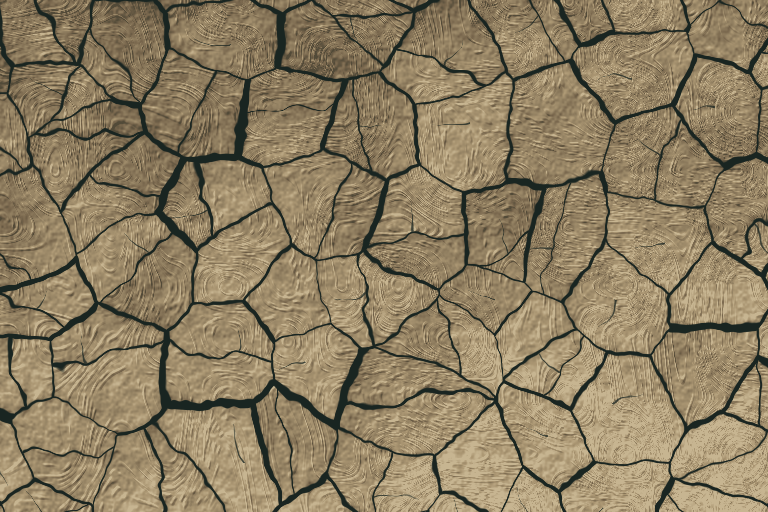
This texture is drawn by a Shadertoy shader. Its source:

```glsl
// Sun-baked mud: a warped Voronoi net of dark cracks of varying width,
// with plates split again by thinner cracks and tapering hairlines.
// The plates carry lit relief, oblong chips, grain and a broad tone gradient.

const float PLATES_PER_HEIGHT = 6.0;
const vec2 LIGHT_DIR = vec2(-0.55, 0.83);

const vec3 CRACK = vec3(0.10, 0.145, 0.13);
const vec3 UMBER = vec3(0.32, 0.29, 0.22);
const vec3 BROWN = vec3(0.47, 0.40, 0.30);
const vec3 CLAY  = vec3(0.57, 0.50, 0.38);
const vec3 SAND  = vec3(0.67, 0.59, 0.45);
const vec3 PALE  = vec3(0.78, 0.71, 0.57);

struct Plate {
    vec2 id;
    vec2 fromSeed;
    float gap;      // distance to the nearest crack's side, in plates
};

float hash(vec2 p) {
    vec3 q = fract(p.xyx * vec3(0.1031, 0.1030, 0.0973));
    q += dot(q, q.yzx + 33.33);
    return fract((q.x + q.y) * q.z);
}

vec2 hash2(vec2 p) {
    return vec2(hash(p + 17.3), hash(p + 71.9));
}

float noise(vec2 p) {
    vec2 i = floor(p), f = fract(p);
    f = f * f * (3.0 - 2.0 * f);
    float low = mix(hash(i), hash(i + vec2(1, 0)), f.x);
    float high = mix(hash(i + vec2(0, 1)), hash(i + vec2(1, 1)), f.x);
    return mix(low, high, f.y);
}

vec2 noise2(vec2 p) {
    return vec2(noise(p), noise(p + 43.7)) - 0.5;
}

vec2 rotate(vec2 p, float angle) {
    float c = cos(angle), s = sin(angle);
    return vec2(c * p.x - s * p.y, s * p.x + c * p.y);
}

vec2 seed(vec2 cell) {
    return cell + 0.5 + 0.86 * (hash2(cell) - 0.5);
}

// Nearest plate and the gap to its border; every border has its own width
Plate findPlate(vec2 p, float widen) {
    Plate plate = Plate(vec2(0), vec2(0), 9.0);
    float best = 9.0;
    for (int y = -1; y <= 1; y++)
    for (int x = -1; x <= 1; x++) {
        vec2 cell = floor(p) + vec2(x, y);
        vec2 offset = p - seed(cell);
        if (dot(offset, offset) < best) {
            best = dot(offset, offset);
            plate.id = cell;
            plate.fromSeed = offset;
        }
    }
    for (int y = -2; y <= 2; y++)
    for (int x = -2; x <= 2; x++) {
        if (x == 0 && y == 0) continue;
        vec2 cell = plate.id + vec2(x, y);
        vec2 offset = p - seed(cell);
        float border = dot(0.5 * (plate.fromSeed + offset), normalize(offset - plate.fromSeed));
        float h = hash(plate.id + cell + 5.0);
        plate.gap = min(plate.gap, border - widen * mix(0.009, 0.036, h * h));
    }
    return plate;
}

// Bumps, oblong chips and fine grain
float relief(vec2 p, float angle) {
    vec2 chip = rotate(p, angle + 2.0 * noise(p * 9.0));
    float chips = smoothstep(0.55, 0.9, noise(chip * vec2(38.0, 105.0)));
    return 0.8 * noise(p * 24.0) + 0.6 * noise(p * 62.0) + 0.45 * noise(p * 150.0) + 0.6 * chips;
}

vec3 mudColor(float tone) {
    float t = clamp(tone, 0.0, 1.0) * 4.0;
    vec3 c = mix(UMBER, BROWN, clamp(t, 0.0, 1.0));
    c = mix(c, CLAY, clamp(t - 1.0, 0.0, 1.0));
    c = mix(c, SAND, clamp(t - 2.0, 0.0, 1.0));
    return mix(c, PALE, clamp(t - 3.0, 0.0, 1.0));
}

void mainImage(out vec4 fragColor, in vec2 fragCoord) {
    vec2 uv = fragCoord / iResolution.y;
    float pixel = PLATES_PER_HEIGHT / iResolution.y;

    // Gentle bends plus a ragged edge
    vec2 bent = uv + 0.075 * noise2(uv * 4.5) + 0.012 * noise2(uv * 24.0) + 0.005 * noise2(uv * 75.0);
    float widen = 0.65 + 0.8 * noise(uv * 5.0 + 9.0);
    Plate plate = findPlate(bent * PLATES_PER_HEIGHT + 20.0, widen);

    // Second generation: a split across the plate, a hairline off one side
    vec2 across = rotate(plate.fromSeed, 6.2832 * hash(plate.id + 3.1));
    across += 0.16 * noise2(plate.fromSeed * 4.0 + plate.id * 7.0);
    float isSplit = step(hash(plate.id + 8.7), 0.62);
    float split = abs(across.x) - widen * mix(0.006, 0.015, hash(plate.id + 2.4));
    float gap = min(plate.gap, mix(9.0, split, isSplit));
    float taper = 0.012 * (1.0 - across.x / 0.38);
    float hairline = across.x > 0.0 ? abs(across.y) - taper : 9.0;
    float crack = 1.0 - smoothstep(-0.6 * pixel, 0.7 * pixel, gap);
    float hair = 0.75 * (1.0 - smoothstep(-0.6 * pixel, 0.6 * pixel, hairline));
    hair *= step(hash(plate.id + 6.2), 0.6) * step(0.0, taper);

    // Plate surface
    float shard = hash(plate.id + 11.0 + isSplit * step(0.0, across.x) * 31.0);
    vec2 lightStep = LIGHT_DIR * 0.0025;
    float angle = 6.2832 * shard;
    float slope = relief(uv - lightStep, angle) - relief(uv + lightStep, angle);
    float tone = 0.74 - 0.40 * uv.y + 0.10 * uv.x + 0.17 * (shard - 0.5);
    tone += 0.30 * (noise(uv * 7.0 + 30.0) - 0.5) + 0.22 * (noise(uv * 40.0) - 0.5);
    tone += 0.62 * slope + 0.22 * (noise(uv * 210.0) - 0.5);
    tone -= 0.22 * exp(-max(gap, 0.0) * 45.0);

    vec3 color = mix(mudColor(tone), CRACK, max(crack, hair));
    fragColor = vec4(color, 1.0);
}
```
